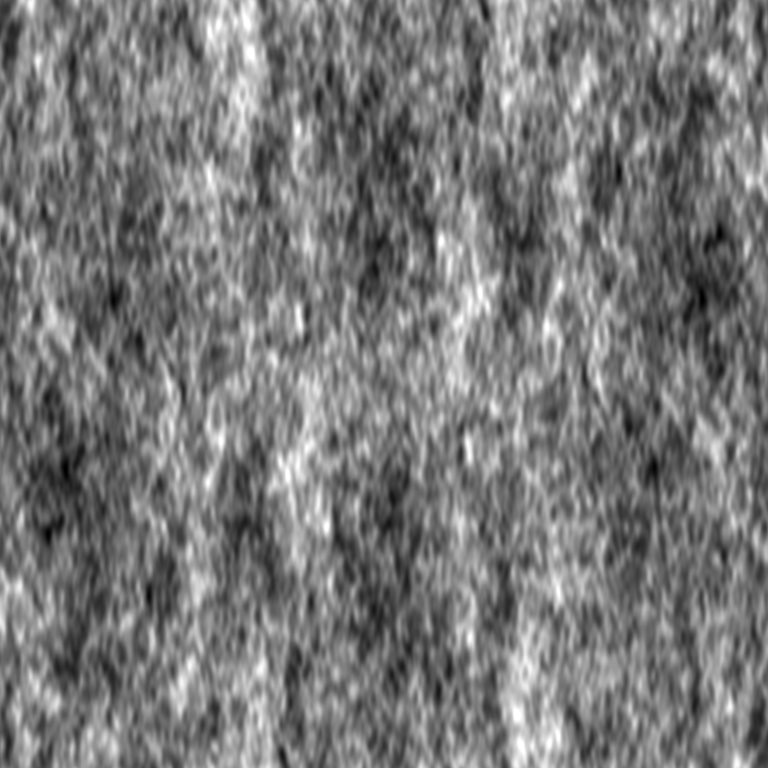
Give the GLSL for this texture, as a three.js fragment shader.

```glsl
// Grey brushed grain: soft vertical streaks from fine fibres to broad patches.
// Octaves of stretched gradient noise, leaning left and right, are summed with
// their half-turn copy, so the field is point symmetric about the centre.
varying vec2 vUv;

const int OCTAVES = 6;
const float BASE_FREQUENCY = 7.0;  // cells across the canvas, coarsest octave
const float LACUNARITY = 1.73;
const float GAIN = 1.09;           // fine grain is a little stronger
const float BROAD_STRETCH = 0.21;  // vertical over horizontal frequency
const float FINE_STRETCH = 0.35;
const float LEAN = 0.14;           // sideways shift per unit of height
const float NOISE_DEVIATION = 0.216;
const float MEAN_GREY = 0.486;
const float CONTRAST = 0.149;
const float HIGHLIGHT_SKEW = 0.05;

float hash(vec2 cell, float seed) {
  vec2 place = cell + seed * vec2(137.0, 271.0);
  vec3 p = fract(place.xyx * vec3(0.1031, 0.1030, 0.0973));
  p += dot(p, p.yzx + 33.33);
  return fract((p.x + p.y) * p.z);
}

// Dot product of a corner's random unit gradient with the offset from it
float cornerSlope(vec2 cell, vec2 offset, float seed) {
  float angle = 6.28319 * hash(cell, seed);
  return dot(vec2(cos(angle), sin(angle)), offset);
}

float gradientNoise(vec2 p, float seed) {
  vec2 cell = floor(p);
  vec2 f = fract(p);
  vec2 blend = f * f * f * (f * (f * 6.0 - 15.0) + 10.0);
  vec2 e = vec2(1.0, 0.0);
  float low = mix(cornerSlope(cell, f, seed),
                  cornerSlope(cell + e.xy, f - e.xy, seed), blend.x);
  float high = mix(cornerSlope(cell + e.yx, f - e.yx, seed),
                   cornerSlope(cell + e.xx, f - e.xx, seed), blend.x);
  return mix(low, high, blend.y);
}

// One layer of streaks plus its copy turned by half a turn
float symmetricStreaks(vec2 p, vec2 frequency, float lean, float seed) {
  vec2 q = vec2(p.x + lean * p.y, p.y) * frequency;
  vec2 shift = vec2(0.37, 0.71) + seed * vec2(0.43, 0.29);
  return gradientNoise(q + shift, seed) + gradientNoise(shift - q, seed);
}

// Sum of all octaves, scaled to unit deviation
float grainField(vec2 p) {
  float sum = 0.0;
  float power = 0.0;
  float frequency = BASE_FREQUENCY;
  float amplitude = 1.0;
  for (int i = 0; i < OCTAVES; i++) {
    float seed = 2.0 * float(i) + 3.0;
    float fineness = float(i) / float(OCTAVES - 1);
    float stretch = mix(BROAD_STRETCH, FINE_STRETCH, fineness);
    vec2 cells = frequency * vec2(1.0, stretch);
    sum += amplitude * (symmetricStreaks(p, cells, LEAN, seed)
                      + symmetricStreaks(p, cells, -LEAN, seed + 1.0));
    power += 4.0 * amplitude * amplitude;
    frequency *= LACUNARITY;
    amplitude *= GAIN;
  }
  return sum / (NOISE_DEVIATION * sqrt(power));
}

// Centre the field on mid grey and lift its brightest streaks
float toneCurve(float n) {
  return MEAN_GREY + CONTRAST * (n + HIGHLIGHT_SKEW * (n * n - 1.0));
}

void main() {
  float grey = toneCurve(grainField(vUv - 0.5));
  gl_FragColor = vec4(vec3(clamp(grey, 0.0, 1.0)), 1.0);
}
```
